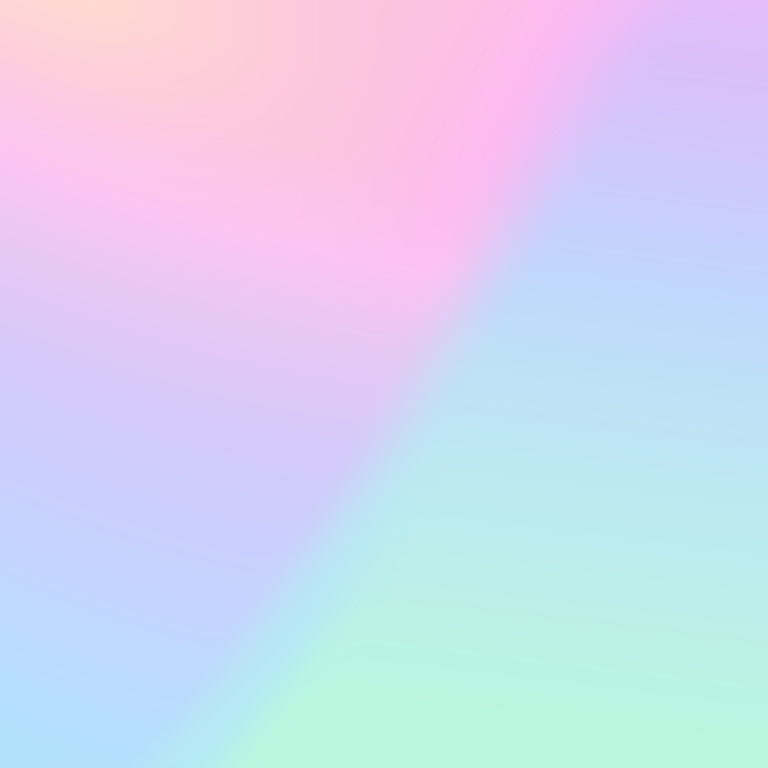
This background is drawn by a three.js fragment shader. Its source:

```glsl
// Soft pastel backdrop: two veils of colour meeting along a curved diagonal.
// Each veil is a chain of colour stops over a bent depth coordinate; a
// blurred seam joins them, with pink and cyan glows along its length.

varying vec2 vUv;

// Horizontal position of the seam at height y.
float seamX(float y) {
  return 0.22 + y * (0.839 + y * (-0.468 + y * 0.229));
}

// Moves from one colour to the next between two depths.
vec3 blendStop(vec3 color, vec3 next, float start, float end, float depth) {
  return mix(color, next, clamp((depth - start) / (end - start), 0.0, 1.0));
}

// Bell-shaped falloff around zero.
float glow(float dist, float width) {
  float d = dist / width;
  return exp(-d * d);
}

// Left veil: peach and rose over pink, lilac and sky blue.
vec3 leftVeil(vec2 p) {
  vec3 peach = vec3(1.0, 0.855, 0.82);
  vec3 rose = vec3(0.988, 0.765, 0.875);
  vec3 blush = vec3(0.992, 0.80, 0.875);
  vec3 pink = vec3(0.988, 0.772, 0.95);
  vec3 orchid = vec3(0.91, 0.782, 0.957);
  vec3 lilac = vec3(0.831, 0.79, 0.98);
  vec3 periwinkle = vec3(0.796, 0.812, 0.992);
  vec3 paleBlue = vec3(0.765, 0.835, 0.996);
  vec3 sky = vec3(0.70, 0.882, 0.99);

  float depth = 1.0 - p.y - p.x * (0.42 - 0.30 * p.x);
  float across = smoothstep(0.05, 0.55, p.x);
  vec3 color = mix(peach, rose, across);
  color = blendStop(color, mix(blush, rose, across), -0.04, 0.09, depth);
  color = blendStop(color, pink, 0.07, 0.20, depth);
  color = blendStop(color, orchid, 0.20, 0.31, depth);
  color = blendStop(color, lilac, 0.31, 0.47, depth);
  color = blendStop(color, periwinkle, 0.47, 0.59, depth);
  color = blendStop(color, paleBlue, 0.59, 0.72, depth);
  return blendStop(color, sky, 0.72, 0.94, depth);
}

// Right veil: violet through blue and aqua to mint.
vec3 rightVeil(vec2 p) {
  vec3 mauve = vec3(0.895, 0.745, 0.98);
  vec3 violet = vec3(0.855, 0.75, 0.98);
  vec3 lavender = vec3(0.825, 0.78, 0.985);
  vec3 periwinkle = vec3(0.78, 0.816, 0.992);
  vec3 softBlue = vec3(0.75, 0.85, 0.982);
  vec3 iceBlue = vec3(0.745, 0.885, 0.966);
  vec3 aqua = vec3(0.738, 0.925, 0.93);
  vec3 mint = vec3(0.732, 0.968, 0.87);

  float depth = 1.0 - p.y + 0.12 * (1.0 - p.x);
  vec3 color = blendStop(mauve, violet, 0.0, 0.09, depth);
  color = blendStop(color, lavender, 0.09, 0.20, depth);
  color = blendStop(color, periwinkle, 0.20, 0.31, depth);
  color = blendStop(color, softBlue, 0.31, 0.41, depth);
  color = blendStop(color, iceBlue, 0.41, 0.53, depth);
  color = blendStop(color, aqua, 0.53, 0.73, depth);
  return blendStop(color, mint, 0.73, 1.0, depth);
}

void main() {
  vec3 rimPink = vec3(0.992, 0.73, 0.95);
  vec3 rimCyan = vec3(0.705, 0.90, 0.985);
  float side = vUv.x - seamX(vUv.y);

  // Pink gathers on the upper left of the seam.
  vec3 left = leftVeil(vUv);
  float pinkAmount = glow(min(side + 0.03, 0.0), 0.15);
  left = mix(left, rimPink, pinkAmount * smoothstep(0.52, 0.82, vUv.y));

  // Join the veils; the seam softens toward the top.
  float blur = mix(0.065, 0.10, smoothstep(0.4, 1.0, vUv.y));
  vec3 color = mix(left, rightVeil(vUv), smoothstep(-blur, blur, side));

  // Cyan glows along the lower seam.
  float cyanAmount = glow(side - 0.025, 0.05);
  cyanAmount *= 1.0 - smoothstep(0.15, 0.48, vUv.y);
  color = mix(color, rimCyan, 0.7 * cyanAmount);

  gl_FragColor = vec4(color, 1.0);
}
```
